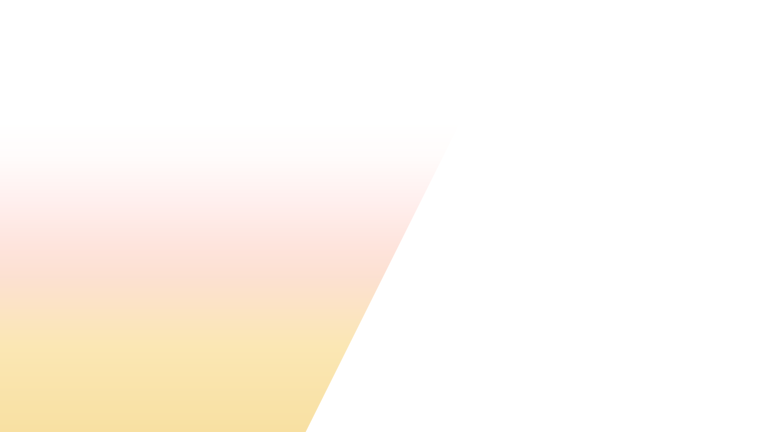
A WebGL 1 fragment shader for this background:

```glsl
precision highp float;

uniform vec2 u_resolution;

// Blend to the next colour between two heights
vec3 blendStop(vec3 below, vec3 above, float start, float end, float height) {
  return mix(below, above, clamp((height - start) / (end - start), 0.0, 1.0));
}

// Vertical fade: gold, cream, peach, blush, white
vec3 warmFade(float height) {
  vec3 color = vec3(0.973, 0.878, 0.635);
  color = blendStop(color, vec3(0.984, 0.906, 0.706), 0.0, 0.2, height);
  color = blendStop(color, vec3(0.990, 0.880, 0.822), 0.2, 0.36, height);
  color = blendStop(color, vec3(0.996, 0.894, 0.864), 0.36, 0.43, height);
  color = blendStop(color, vec3(1.0, 0.941, 0.937), 0.43, 0.54, height);
  color = blendStop(color, vec3(1.0, 0.988, 0.984), 0.54, 0.64, height);
  return blendStop(color, vec3(1.0), 0.64, 0.72, height);
}

void main() {
  vec2 p = gl_FragCoord.xy / u_resolution.y;
  // Keep the slanted edge in place across the canvas width
  p.x *= (16.0 / 9.0) * u_resolution.y / u_resolution.x;

  // Signed distance to the slanted right edge
  float edgeDistance = (p.x - 0.7075 - 0.499 * p.y) / length(vec2(1.0, 0.499));
  float softness = 0.75 / u_resolution.y;
  float coverage = 1.0 - smoothstep(-softness, softness, edgeDistance);

  gl_FragColor = vec4(mix(vec3(1.0), warmFade(p.y), coverage), 1.0);
}
```
